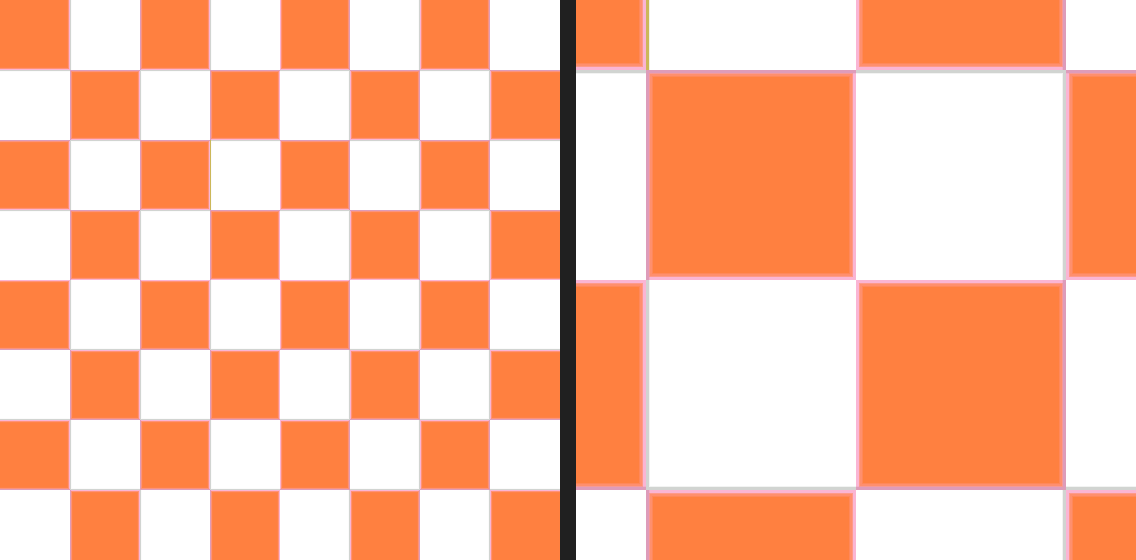
Left, the full canvas; right, a detail of the centre.
Write a WebGL 2 fragment shader that draws this pattern.

```glsl
#version 300 es
precision highp float;
// Eight by eight checkerboard of orange and white squares.
// A signed distance to the checker edges paints a pink rim inside each orange
// square; a fine grey hairline runs on the inner side of each off-centre line.

uniform vec2 u_resolution;
out vec4 fragColor;

const float CELLS = 8.0;
const float LINE_WIDTH = 1.0 / 512.0;
const vec3 WHITE = vec3(1.0);
const vec3 ORANGE = vec3(1.0, 0.50, 0.25);
const vec3 SOFT_ORANGE = vec3(1.0, 0.56, 0.43);
const vec3 PINK = vec3(0.98, 0.71, 0.83);
const vec3 MAUVE = vec3(0.87, 0.61, 0.73);
const vec3 GREY = vec3(0.82, 0.83, 0.82);
const vec3 OLIVE = vec3(0.80, 0.72, 0.35);
const vec2 OLIVE_CELL = vec2(3.0, 5.0);

// Share of a pixel covered by the side where the distance is positive.
float coverage(float dist, float pixel) {
    return clamp(dist / pixel + 0.5, 0.0, 1.0);
}

// Coverage of a band from zero to one line width.
float band(float dist, float pixel) {
    return coverage(dist, pixel) * coverage(LINE_WIDTH - dist, pixel);
}

void main() {
    vec2 grid = gl_FragCoord.xy / u_resolution * CELLS;
    float pixel = 1.0 / min(u_resolution.x, u_resolution.y);
    vec2 cell = floor(grid);

    // Nearest interior grid line; the canvas border carries no rim.
    vec2 nearestLine = clamp(floor(grid + 0.5), 1.0, CELLS - 1.0);
    vec2 offset = (grid - nearestLine) / CELLS;

    // Signed distance: positive inside orange squares.
    float parity = mod(cell.x + cell.y, 2.0) * 2.0 - 1.0;
    float dist = parity * min(abs(offset.x), abs(offset.y));

    // Rim layers from the edge inwards.
    vec3 color = mix(WHITE, PINK, coverage(dist, pixel));
    color = mix(color, SOFT_ORANGE, coverage(dist - LINE_WIDTH, pixel));
    color = mix(color, ORANGE, coverage(dist - 2.0 * LINE_WIDTH, pixel));

    // Hairlines face the centre; the two centre lines have none.
    vec2 inward = sign(0.5 * CELLS - nearestLine);
    vec2 hair = abs(inward) * vec2(band(offset.x * inward.x, pixel),
                                   band(offset.y * inward.y, pixel));

    // One vertical segment is tinted olive.
    float tinted = all(equal(cell, OLIVE_CELL)) ? hair.x : 0.0;
    vec3 onWhite = mix(GREY, OLIVE, tinted);
    vec3 hairColor = mix(onWhite, MAUVE, coverage(dist, pixel));
    color = mix(color, hairColor, max(hair.x, hair.y));

    fragColor = vec4(color, 1.0);
}
```
